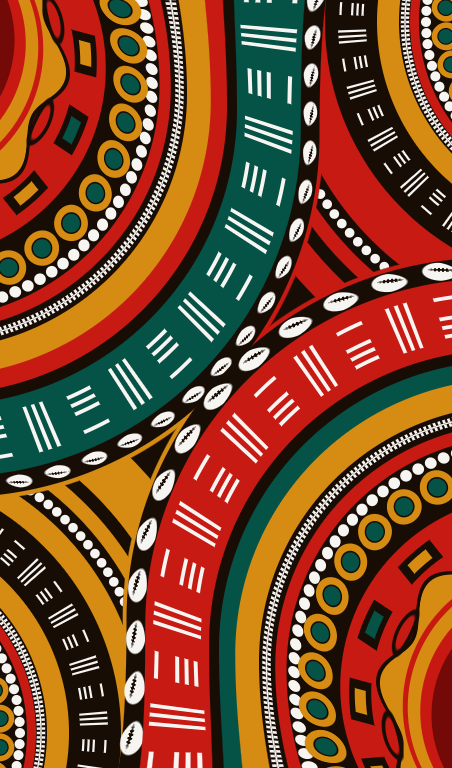
Write a Shadertoy shader that draws this pattern.

```glsl
const vec3 BLACK = vec3(.095, .05, .02), RED = vec3(.78, .10, .07), GOLD = vec3(.84, .55, .07);
const vec3 TEAL = vec3(.02, .32, .28), WHITE = vec3(.97, .96, .95);
const vec2 CANVAS = vec2(4.52, 7.68), MIRROR = vec2(4.46, 7.55);
float pixel;

float fill(float d) { return clamp(.5 - d / pixel, 0., 1.); }
void paint(inout vec3 col, vec3 ink, float d) { col = mix(col, ink, fill(d)); }
float box(vec2 p, vec2 h) {
    vec2 d = abs(p) - h;
    return max(d.x, d.y);
}
float ellipse(vec2 p, vec2 r) { return (length(p / r) - 1.) * min(r.x, r.y); }

// Offset from the nearest mark of an angular repeat
float repeatArc(float a, float period, float phase) {
    return mod(a - phase + .5 * period, period) - .5 * period;
}

// Rings whose centre drifts as they grow: radius, local stretch, direction
vec4 driftRing(vec2 p) {
    vec2 drift = vec2(.25, .39), q = p - vec2(-1.33, -.06);
    float b = dot(q, drift), c = 1. - dot(drift, drift);
    float r = (sqrt(b * b + c * dot(q, q)) - b) / c;
    vec2 n = normalize(q - drift * r);
    // Outer rings straighten above the centre
    float above = min(n.y, 0.);
    float straight = r - 1.1 * max(r - 2.1, 0.) * above * above;
    return vec4(straight, 1. + dot(drift, n), n);
}

// Three long bars, then four short ones across them
float barGlyph(vec2 g) {
    float d = 1e3;
    vec2 h = vec2(abs(g.x) - .5, g.y);
    for (int i = 0; i < 4; i++) {
        float f = float(i);
        if (i < 3) d = min(d, box(g - vec2(.09 * (f - 1.), 0.), vec2(.019, .24)));
        d = min(d, box(h - vec2(0., i == 0 ? .2 : .09 * (1. - f)), vec2(.14, .019)));
    }
    return d;
}

void cowrie(inout vec3 col, vec2 p, float size) {
    p = mat2(.98, .17, -.17, .98) * p / size;
    paint(col, WHITE, ellipse(p, vec2(.135, .07 - .12 * p.x * step(0., p.x))) * size);
    float teeth = .007 + .008 * step(.5, fract(p.x * 32.));
    paint(col, BLACK, ellipse(p - vec2(.01, .015), vec2(.085, teeth)) * size);
}

void zipper(inout vec3 col, vec2 p, float period) {
    paint(col, WHITE, box(vec2(p.x, abs(p.y) - .025), vec2(period * .27, .017)));
    paint(col, WHITE, abs(p.y) - .007);
}

void ringBead(inout vec3 col, vec2 p, float size) {
    paint(col, GOLD, length(p) - .175 * size);
    paint(col, BLACK, length(p) - .105 * size);
    paint(col, TEAL, length(p) - .09 * size);
}

void medallion(inout vec3 col, vec2 p, vec3 bandInk, vec3 trimInk, vec3 cowries) {
    vec4 ring = driftRing(p);
    float r = ring.x, k = ring.y, a = atan(ring.w, ring.z);
    if (r > 3.7) return;

    // Cowrie border and barred band
    paint(col, BLACK, (r - 3.62) * k);
    cowrie(col, vec2(repeatArc(a, cowries.x, cowries.y) * r, (r - 3.545) * k), cowries.z);
    paint(col, bandInk, (r - 3.47) * k);
    paint(col, WHITE, barGlyph(vec2(repeatArc(a, .307, .66) * 3.22, (r - 3.215) * k)));

    // Plain rings and zipper
    paint(col, BLACK, (r - 2.96) * k);
    paint(col, trimInk, (r - 2.88) * k);
    paint(col, GOLD, (r - 2.75) * k);
    paint(col, BLACK, (r - 2.56) * k);
    zipper(col, vec2(repeatArc(a, .02, 0.) * r, (r - 2.5) * k), .05);
    paint(col, RED, (r - 2.43) * k);

    // White beads and ringed beads
    paint(col, BLACK, (r - 2.34) * k);
    paint(col, WHITE, length(vec2(repeatArc(a, .061, 0.) * r, (r - 2.28) * k)) - .058);
    ringBead(col, vec2(repeatArc(a, .183, .77) * r, (r - 2.11) * k), 1.);

    // Framed tiles
    paint(col, RED, (r - 1.91) * k);
    vec2 tile = vec2(repeatArc(a, .45, .40) * r, (r - 1.75) * k);
    paint(col, BLACK, box(tile, vec2(.21, .11)));
    paint(col, abs(a - .4) < .22 ? TEAL : GOLD, box(tile, vec2(.12, .055)));

    // Wavy heart
    float wave = (r - 1.52 - .08 * sin(a * 9. + .5)) * k;
    paint(col, BLACK, wave - .04);
    paint(col, GOLD, wave);
    vec2 leaf = vec2(repeatArc(a, .698, .47) * r, (r - 1.53) * k);
    paint(col, BLACK, ellipse(leaf, vec2(.26, .085)));
    paint(col, RED, ellipse(leaf, vec2(.19, .05)));
    paint(col, RED, (r - 1.41) * k);
    paint(col, GOLD, (r - 1.37) * k);
    paint(col, RED, (r - 1.27) * k);
    paint(col, vec3(.45, .04, .03), (r - 1.18) * k);
}

void corner(inout vec3 col, vec2 p, float margin, vec3 fieldInk, float beadRadius) {
    vec2 q = p - vec2(5.89, .22);
    float r = length(q), a = atan(q.y, -q.x), e = r - beadRadius;

    // Crescents and the small curved triangle between the discs
    col = fieldInk;
    paint(col, BLACK, max(abs(e) - .11, -margin));
    paint(col, WHITE, max(length(vec2(repeatArc(a, .038, 0.) * r, e)) - .048, -margin));
    paint(col, BLACK, max(abs(e - .32) - .065, -margin));
    paint(col, BLACK, max(3.88 - r, -margin));

    // Barred arc, zipper and beads
    paint(col, BLACK, r - 2.64);
    paint(col, WHITE, barGlyph(vec2(repeatArc(a, .228, .06) * 2.37, r - 2.37) / .58) * .58);
    paint(col, GOLD, r - 2.12);
    paint(col, BLACK, r - 1.9);
    zipper(col, vec2(repeatArc(a, .024, 0.) * r, r - 1.84), .045);
    paint(col, RED, r - 1.79);
    paint(col, BLACK, r - 1.7);
    paint(col, WHITE, length(vec2(repeatArc(a, .068, 0.) * r, r - 1.63)) - .05);
    ringBead(col, vec2(repeatArc(a, .2, .1) * r, r - 1.44), .8);
}

void mainImage(out vec4 fragColor, in vec2 fragCoord) {
    vec2 p = fragCoord / iResolution.xy * CANVAS;
    p.y = CANVAS.y - p.y;
    pixel = CANVAS.y / iResolution.y;
    vec2 turned = MIRROR - p;
    float margin = min(driftRing(p).x, driftRing(turned).x) - 3.65;

    vec3 col;
    if (p.x - p.y > .5 * (MIRROR.x - MIRROR.y)) corner(col, p, margin, RED, 3.19);
    else corner(col, turned, margin, GOLD, 2.98);
    medallion(col, p, TEAL, RED, vec3(.111, .724, .93));
    medallion(col, turned, RED, TEAL, vec3(.147, .841, 1.3));
    fragColor = vec4(col, 1.);
}
```
